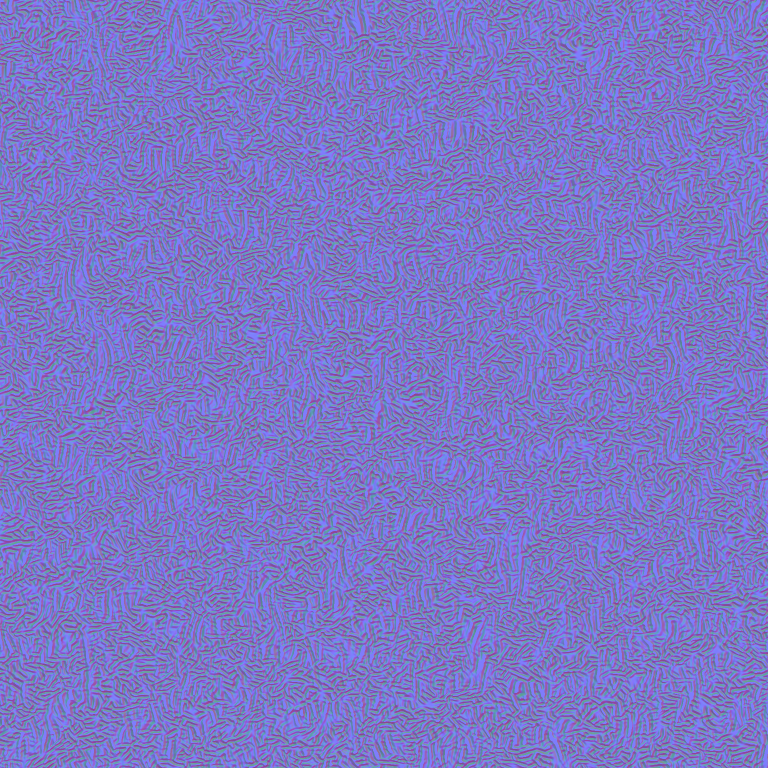
A Shadertoy shader for this texture map:

```glsl
const vec3  FLAT_COLOR   = vec3(0.495, 0.492, 0.99);
const vec3  STEEP_COLOR  = vec3(0.476, 0.445, 0.50);
const vec3  TINT_X       = vec3(0.12, -0.06, 0.0);    // colour shift of slopes along x
const vec3  TINT_Y       = vec3(-0.06, 0.18, 0.0);    // colour shift of slopes along y
const vec2  GRAIN_CELLS  = vec2(90.0, 120.0);         // cells across the canvas
const vec2  STREAK_CELLS = vec2(85.0, 34.0);
const vec2  PATCH_CELLS  = vec2(7.0, 13.0);
const vec2  CLUMP_CELLS  = vec2(21.0, 30.0);
const float GRAIN_SPREAD  = 3.1416;                   // range of wave angles
const float STREAK_SPREAD = 0.8;
const float WAVES_PER_CELL = 1.3;
const float STEEPNESS    = 0.0077;
const float PLATEAU_LOW  = 0.35;
const float PLATEAU_HIGH = 0.56;
const float BAND_TILT    = 0.2;
const int   AA           = 2;
const float TAU          = 6.2831853;

vec3 hash3(vec2 p) {
    vec3 q = fract(p.xyx * vec3(0.1031, 0.1030, 0.0973));
    q += dot(q, q.yxz + 33.33);
    return fract((q.xxy + q.yzz) * q.zyx);
}

vec4 hash4(vec2 p) {
    return vec4(hash3(p), hash3(p + 271.0).x);
}

// Cellular wavelet noise: value in x, canvas-space gradient in yz
vec3 waveletNoise(vec2 p, vec2 cells, float spread, float seed) {
    vec2 q = p * cells;
    vec2 home = floor(q);
    vec3 sum = vec3(0.0);
    for (int y = -1; y <= 1; y++)
    for (int x = -1; x <= 1; x++) {
        vec2 cell = home + vec2(x, y);
        vec4 rnd = hash4(cell + seed);
        vec2 d = q - cell - rnd.xy;
        float angle = (rnd.z * 2.0 - 1.0) * spread;
        vec2 wave = TAU * WAVES_PER_CELL * vec2(cos(angle), sin(angle));
        float phase = dot(wave, d) + TAU * rnd.w;
        float fall = max(1.0 - dot(d, d), 0.0);
        float window = fall * fall * fall;
        vec2 slope = -6.0 * fall * fall * d * cos(phase) - window * wave * sin(phase);
        sum += vec3(window * cos(phase), slope);
    }
    return vec3(sum.x, sum.yz * cells);
}

// Share of vertical streaks in tilted, clumpy bands
float streakMask(vec2 p) {
    p.y -= BAND_TILT * p.x;
    float patches = waveletNoise(p, PATCH_CELLS, GRAIN_SPREAD, 17.0).x;
    float clumps  = waveletNoise(p, CLUMP_CELLS, GRAIN_SPREAD, 59.0).x;
    return smoothstep(-0.3, 0.6, patches + 0.6 * clumps);
}

// Relief of grain and streaks with its peaks cut to flat plateaus
vec3 reliefColor(vec2 p, float streaks) {
    p += 0.003 * sin(p.yx * vec2(71.0, 47.0) + 2.0 * sin(p * 33.0));
    vec3 grain  = waveletNoise(p, GRAIN_CELLS, GRAIN_SPREAD, 101.0);
    vec3 streak = waveletNoise(p, STREAK_CELLS, STREAK_SPREAD, 193.0);
    vec3 relief = mix(grain, streak + 0.3 * grain, streaks);

    float level = relief.x + 0.22 * streaks - 0.06;
    float rise = 1.0 - smoothstep(PLATEAU_LOW, PLATEAU_HIGH, level);
    vec3 normal = normalize(vec3(-relief.yz * STEEPNESS * rise, 1.0));
    return mix(STEEP_COLOR, FLAT_COLOR, normal.z) + TINT_X * normal.x + TINT_Y * normal.y;
}

void mainImage(out vec4 fragColor, in vec2 fragCoord) {
    float size = min(iResolution.x, iResolution.y);
    float streaks = streakMask(fragCoord / size);

    // Average a small grid of samples for smooth edges
    vec3 color = vec3(0.0);
    for (int j = 0; j < AA; j++)
    for (int i = 0; i < AA; i++) {
        vec2 offset = (vec2(i, j) + 0.5) / float(AA) - 0.5;
        color += reliefColor((fragCoord + offset) / size, streaks);
    }
    fragColor = vec4(color / float(AA * AA), 1.0);
}
```
